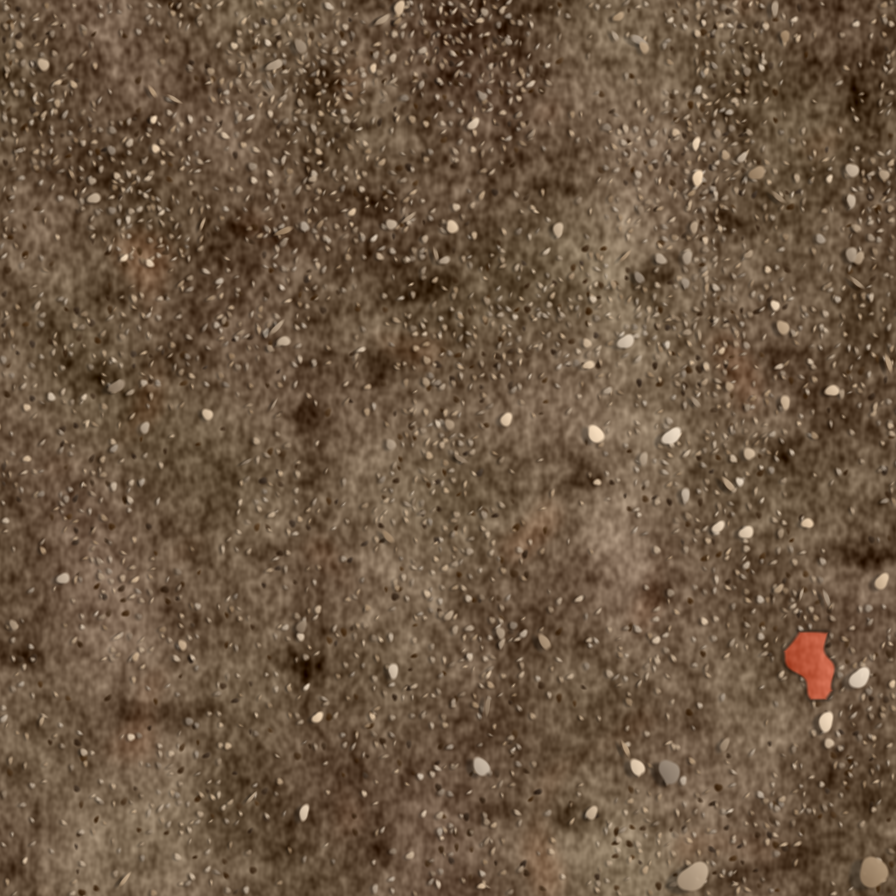
Reproduce this texture procedurally as a Shadertoy shader.

```glsl
// Dry brown soil strewn with pale grit, straw bits, pebbles and a clay shard.
// Gradient noise at several scales forms the earth; jittered grid cells
// scatter rough-edged grains of growing size over it, each with a soft shadow.

vec3 hash3(vec2 p) {
    vec3 q = fract(p.xyx * vec3(0.1031, 0.1030, 0.0973));
    q += dot(q, q.yxz + 33.33);
    return fract((q.xxy + q.yzz) * q.zyx);
}

float gradientNoise(vec2 p) {
    vec2 i = floor(p), f = p - i;
    vec2 u = f * f * f * (f * (f * 6.0 - 15.0) + 10.0);
    vec4 g;
    for (int k = 0; k < 4; k++) {
        vec2 o = vec2(k & 1, k >> 1);
        float a = 6.2832 * hash3(i + o + 17.0).x;
        g[k] = dot(vec2(cos(a), sin(a)), f - o);
    }
    return mix(mix(g.x, g.y, u.x), mix(g.z, g.w, u.x), u.y);
}

// Signed distance to a lumpy, stretched blob
float grainDistance(vec2 p, float radius, float aspect, float phase) {
    p.x *= aspect;
    float a = atan(p.y, p.x);
    float lumps = 1.0 + 0.10 * sin(2.0 * a + phase) + 0.07 * sin(3.0 * a - 2.0 * phase);
    return (length(p) - radius * lumps) / sqrt(aspect);
}

float cover(float d, float soft) {
    return 1.0 - smoothstep(-soft, soft, d);
}

vec3 soilTone(float v) {
    return vec3(0.42, 0.34, 0.26) + v * vec3(1.0, 0.98, 0.92);
}

// Grains on a jittered grid; drift makes them denser toward one side
void scatter(inout vec3 col, vec2 uv, float scale, float density, vec2 drift,
             float radius, float aspect, vec2 tones) {
    vec2 p = uv * scale;
    float soft = scale * max(0.0021, 0.7 / iResolution.y);
    for (int k = 0; k < 9; k++) {
        vec2 id = floor(p) + vec2(k % 3, k / 3) - 1.0;
        vec2 place = (id + 0.5) / scale;
        vec3 h = hash3(id + scale * 7.0);
        float chance = density + dot(drift, place - 0.5);
        chance *= 1.0 + 2.0 * gradientNoise(place * 7.0);
        if (h.x > chance) continue;

        vec3 r = hash3(id + scale * 3.0 + 91.0);
        vec2 q = p - id - 0.2 - 0.6 * r.xy;
        float turn = (h.y - 0.5) * 2.4;
        mat2 spin = mat2(cos(turn), sin(turn), -sin(turn), cos(turn));
        float size = radius * mix(0.6, 1.25, r.z);
        float stretch = mix(1.1, aspect, h.z);
        float phase = 6.2832 * h.y;

        // Shadow falls to the left and slightly down
        vec2 away = size * vec2(0.7, 0.2);
        float shade = cover(grainDistance(spin * (q + away), size, stretch, phase), soft * 1.5);
        col *= 1.0 - 0.30 * shade * step(0.0, tones.x);

        float body = cover(grainDistance(spin * q, size, stretch, phase), soft);
        float light = 0.07 * clamp(dot(q, vec2(0.8, 0.6)) / size, -1.0, 1.0);
        vec3 tint = soilTone(mix(tones.x, tones.y, fract(r.z * 7.3 + h.z)) + light);
        tint += (r.x - 0.5) * vec3(0.05, 0.0, -0.06);
        col = mix(col, tint, body * 0.92);
    }
}

void mainImage(out vec4 fragColor, in vec2 fragCoord) {
    vec2 uv = fragCoord / iResolution.xy;

    // Earth: broad patches, dark clods and fine upright grain
    vec2 grain = uv * vec2(1.15, 0.85);
    float v = 0.15 * gradientNoise(uv * 3.5 + 3.0) + 0.13 * gradientNoise(uv * 8.0);
    v += 0.11 * gradientNoise(uv * 18.0) + 0.10 * gradientNoise(uv * 34.0);
    v -= 0.13 * smoothstep(0.22, 0.5, gradientNoise(uv * vec2(13.0, 17.0) + 60.0));
    v += 0.09 * gradientNoise(grain * 58.0);
    v += (0.13 + 0.07 * uv.y) * gradientNoise(grain * 98.0);
    v += 0.09 * gradientNoise(grain * 160.0);
    v -= 0.03 * (uv.y - 0.5);
    vec3 col = soilTone(v - 0.012);

    // Faint rusty and greenish stains
    col += vec3(0.035, -0.005, -0.02) * smoothstep(0.3, 0.6, gradientNoise(uv * 9.0 + 40.0));
    col += vec3(-0.012, 0.008, -0.01) * gradientNoise(uv * 5.0 + 80.0);

    // Dark crumbs, grit, straw, pebbles and stones
    scatter(col, uv, 62.0, 0.20, vec2(0.0, 0.14), 0.22, 1.7, vec2(-0.22, -0.12));
    scatter(col, uv, 92.0, 0.30, vec2(0.04, 0.30), 0.27, 2.0, vec2(0.12, 0.36));
    scatter(col, uv, 58.0, 0.19, vec2(0.05, 0.24), 0.22, 2.0, vec2(0.15, 0.46));
    scatter(col, uv, 34.0, 0.06, vec2(0.0, 0.06), 0.28, 3.8, vec2(0.14, 0.32));
    scatter(col, uv, 33.0, 0.07, vec2(0.06, 0.08), 0.21, 1.6, vec2(0.24, 0.54));
    scatter(col, uv, 19.0, 0.02, vec2(0.09, -0.05), 0.20, 1.7, vec2(0.38, 0.56));
    scatter(col, uv, 11.0, -0.02, vec2(0.20, -0.24), 0.20, 1.3, vec2(0.10, 0.36));

    // Clay shard: a slanted box with a bitten edge and a narrow foot
    vec2 s = uv - vec2(0.907, 0.257);
    s = mat2(0.92, -0.39, 0.39, 0.92) * s;
    s.x += 0.004 * sin(s.y * 150.0);
    float shard = max(abs(s.x) - 0.020 - 0.22 * s.y, abs(s.y) - 0.040 + 0.5 * abs(s.x));
    col *= 1.0 - 0.35 * cover(shard - 0.003, 0.004);
    vec3 clay = vec3(0.77, 0.38, 0.27) + 0.6 * v + 2.0 * s.x;
    col = mix(col, clay, cover(shard, 0.0025));

    fragColor = vec4(clamp(col, 0.0, 1.0), 1.0);
}
```
